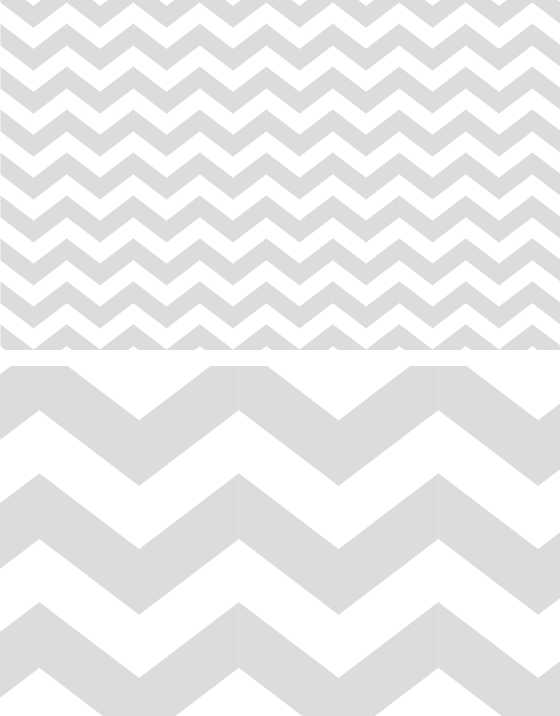
Top: the whole. Bottom: its middle third, enlarged.
A Shadertoy shader for this pattern:

```glsl
// Grey chevron stripes on white, with pointed peaks and valleys.
// A triangle wave bends the vertical coordinate, which then repeats as
// even bands; faint pale hairlines run down the mitred peaks.

// Lengths are in canvas heights, measured from the top left corner.
#define ZIGZAG_WIDTH 0.1900
#define STRIPE_PITCH 0.1227
#define STRIPE_THICKNESS 0.0626
#define ZIGZAG_RISE 0.0722
#define FIRST_PEAK vec2(0.0008, 0.0674)
#define SEAM_WIDTH 0.0016
#define SEAM_STRENGTH 0.08
#define STRIPE_GREY vec3(0.863)
#define PAPER_WHITE vec3(1.0)

// Distance to the nearest multiple of the period.
float repeatDistance(float x, float period) {
    return abs(mod(x + 0.5 * period, period) - 0.5 * period);
}

// Signed distance to the chevron bands, negative inside.
float chevronDistance(vec2 p) {
    float slope = 2.0 * ZIGZAG_RISE / ZIGZAG_WIDTH;
    float drop = slope * repeatDistance(p.x, ZIGZAG_WIDTH);
    float fromCentre = repeatDistance(p.y - drop - 0.5 * STRIPE_THICKNESS, STRIPE_PITCH);
    return (fromCentre - 0.5 * STRIPE_THICKNESS) / sqrt(1.0 + slope * slope);
}

// Antialiased coverage of a shape from its signed distance.
float coverage(float d, float pixel) {
    return clamp(0.5 - d / pixel, 0.0, 1.0);
}

void mainImage(out vec4 fragColor, in vec2 fragCoord) {
    float pixel = 1.0 / iResolution.y;
    vec2 uv = fragCoord * pixel;
    vec2 p = vec2(uv.x, 1.0 - uv.y) - FIRST_PEAK;

    float stripe = coverage(chevronDistance(p), pixel);

    // Pale joins at the peaks, strongest at the left border
    float seam = coverage(repeatDistance(p.x, ZIGZAG_WIDTH) - 0.5 * SEAM_WIDTH, pixel);
    float border = coverage(uv.x - SEAM_WIDTH, pixel);
    stripe *= 1.0 - max(SEAM_STRENGTH * seam, 0.7 * border);

    fragColor = vec4(mix(PAPER_WHITE, STRIPE_GREY, stripe), 1.0);
}
```
